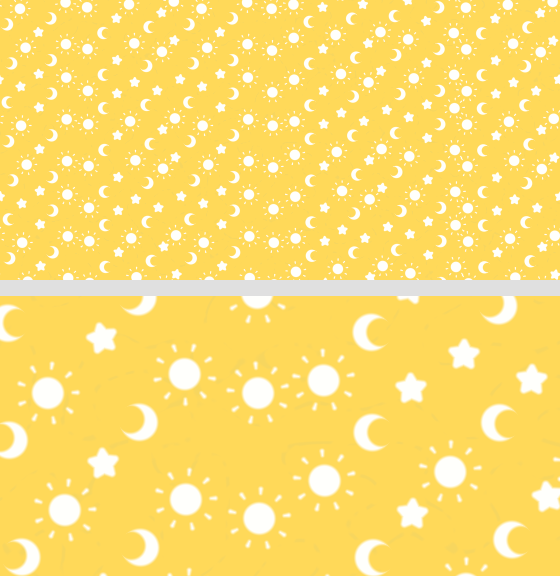
Top, the full canvas; bottom, a detail of the centre.
A WebGL 2 fragment shader for this pattern:

```glsl
#version 300 es
precision highp float;
// Yellow nursery print of white suns, crescent moons and stars with faint worn trails.
// A strip of twelve columns, three motifs each, wraps vertically; shifted strips
// sit side by side, and every motif is a signed distance shape.
uniform vec2 u_resolution;
out vec4 fragColor;

const float TAU = 6.2831853;
const float CANVAS_HEIGHT = 384.0;  // layout units per canvas height
const float PERIOD = 160.4;         // vertical repeat
const float LEAN = 0.0095;          // sideways drift of the columns
const vec3 YELLOW = vec3(1.0, 0.85, 0.35);
const vec3 WHITE = vec3(1.0, 1.0, 0.99);
const vec3 TRAIL = vec3(0.86, 0.80, 0.43);

const int SUN = 0, STAR = 1, MOON_RIGHT = 2, MOON_LEFT = 3;

// Per column: x, first y, sideways sway, row where the sway peaks.
const vec4 COLUMNS[12] = vec4[12](
    vec4(0, 10, 0, 0), vec4(22, -12, 0, 0), vec4(40, -32, 0, 0),
    vec4(62, 6, -4.5, 0), vec4(82, 37, 3.4, 0), vec4(99.7, 17.5, -4.6, 2),
    vec4(121.5, 2, 5, 2), vec4(140.7, 33.5, 3.5, 1), vec4(159.3, 12, 4.8, 1),
    vec4(182, -13, 0, 0), vec4(198.5, -32, 0, 0), vec4(219.5, -54, 0, 0));

// Motif kinds of the three rows in each column.
const ivec3 KINDS[12] = ivec3[12](
    ivec3(SUN), ivec3(MOON_RIGHT), ivec3(STAR),
    ivec3(SUN, SUN, STAR), ivec3(MOON_RIGHT, MOON_LEFT, MOON_RIGHT), ivec3(STAR, SUN, STAR),
    ivec3(SUN, STAR, STAR), ivec3(MOON_LEFT, MOON_LEFT, MOON_RIGHT), ivec3(SUN, SUN, STAR),
    ivec3(STAR), ivec3(MOON_LEFT), ivec3(SUN));

// Strips: x, y shift, number of columns used.
const vec3 STRIPS[5] = vec3[5](vec3(-129, 0, 12), vec3(120, 0, 12), vec3(373, 2, 1),
                               vec3(403, 42, 12), vec3(639.5, 0.5, 12));

float hash(vec2 p) {
    return fract(sin(dot(p, vec2(127.1, 311.7))) * 43758.5);
}

float cornerSlope(vec2 cell, vec2 corner, vec2 f) {
    float a = TAU * hash(cell + corner);
    return dot(vec2(cos(a), sin(a)), f - corner);
}

float gradientNoise(vec2 p) {
    vec2 i = floor(p), f = fract(p);
    vec2 u = f * f * f * (f * (f * 6.0 - 15.0) + 10.0);
    float low = mix(cornerSlope(i, vec2(0, 0), f), cornerSlope(i, vec2(1, 0), f), u.x);
    float high = mix(cornerSlope(i, vec2(0, 1), f), cornerSlope(i, vec2(1, 1), f), u.x);
    return mix(low, high, u.y);
}

vec2 rotate(vec2 p, float a) {
    return vec2(cos(a) * p.x + sin(a) * p.y, cos(a) * p.y - sin(a) * p.x);
}

// Folds the plane into one of n equal wedges centred on +x.
vec2 foldWedge(vec2 p, float n) {
    float wedge = TAU / n;
    float a = mod(atan(p.y, p.x) + 0.5 * wedge, wedge) - 0.5 * wedge;
    return length(p) * vec2(cos(a), sin(a));
}

float sunDistance(vec2 p, float discRadius, float rays) {
    vec2 q = foldWedge(p, rays);
    float along = clamp(q.x, 11.5, 13.5);
    float ray = length(q - vec2(along, 0.0)) - mix(0.55, 0.85, (along - 11.5) / 2.0);
    return min(length(p) - discRadius, ray);
}

float starDistance(vec2 p, float tipRadius, float notchRadius, float rounding) {
    vec2 q = foldWedge(p, 5.0);
    q.y = abs(q.y);
    vec2 edge = notchRadius * vec2(cos(TAU / 10.0), sin(TAU / 10.0)) - vec2(tipRadius, 0.0);
    q.x -= tipRadius;
    float t = clamp(dot(q, edge) / dot(edge, edge), 0.0, 1.0);
    return length(q - edge * t) * sign(dot(q, vec2(edge.y, -edge.x))) - rounding;
}

float moonDistance(vec2 p, float radius, float biteRadius, float biteShift) {
    return max(length(p) - radius, biteRadius - length(p - vec2(biteShift, 0.0)));
}

float motifDistance(vec2 p, int kind, float seed) {
    float tilt = 0.5 * (seed - 0.5);
    if (kind == SUN) return sunDistance(rotate(p, tilt), 7.2, 9.0);
    if (kind == STAR) return starDistance(rotate(p, tilt - TAU / 4.0), 5.8, 3.1, 1.5);
    float facing = kind == MOON_LEFT ? 0.5 * TAU + 0.25 : 0.05;
    return moonDistance(rotate(p, facing + 0.4 * tilt), 8.4, 6.5, 4.3);
}

// Nearest motif in one strip.
float stripDistance(vec2 p, int columnCount) {
    float d = 1e3;
    for (int c = 0; c < columnCount; c++) {
        vec4 column = COLUMNS[c];
        if (abs(p.x - column.x) > 24.0) continue;
        float rowStep = column.z == 0.0 ? 57.3 : PERIOD / 3.0;
        for (int r = 0; r < 3; r++) {
            float sway = column.z * cos(TAU * (float(r) - column.w) / 3.0);
            vec2 q = p - column.xy - vec2(sway, rowStep * float(r));
            q.y -= PERIOD * round(q.y / PERIOD);
            if (dot(q, q) < 400.0) d = min(d, motifDistance(q, KINDS[c][r], hash(vec2(c, r))));
        }
    }
    return d;
}

void main() {
    float unitsPerPixel = CANVAS_HEIGHT / u_resolution.y;
    vec2 p = vec2(gl_FragCoord.x, u_resolution.y - gl_FragCoord.y) * unitsPerPixel;

    // Faint broken trails on the ground.
    float trail = 1.0 - smoothstep(0.01, 0.04, abs(gradientNoise(p / 30.0)));
    trail *= smoothstep(0.0, 0.25, gradientNoise(p / 6.0 + 40.0));
    vec3 color = mix(YELLOW, TRAIL, 0.22 * trail);

    // White motifs with a slightly soft printed edge.
    vec2 leaned = p - vec2(LEAN * (p.y - 67.0), 0.0);
    float d = 1e3;
    for (int s = 0; s < 5; s++) d = min(d, stripDistance(leaned - STRIPS[s].xy, int(STRIPS[s].z)));
    float softness = max(0.9, 0.7 * unitsPerPixel);
    color = mix(color, WHITE, 1.0 - smoothstep(-softness, softness, d));
    fragColor = vec4(color, 1.0);
}
```
